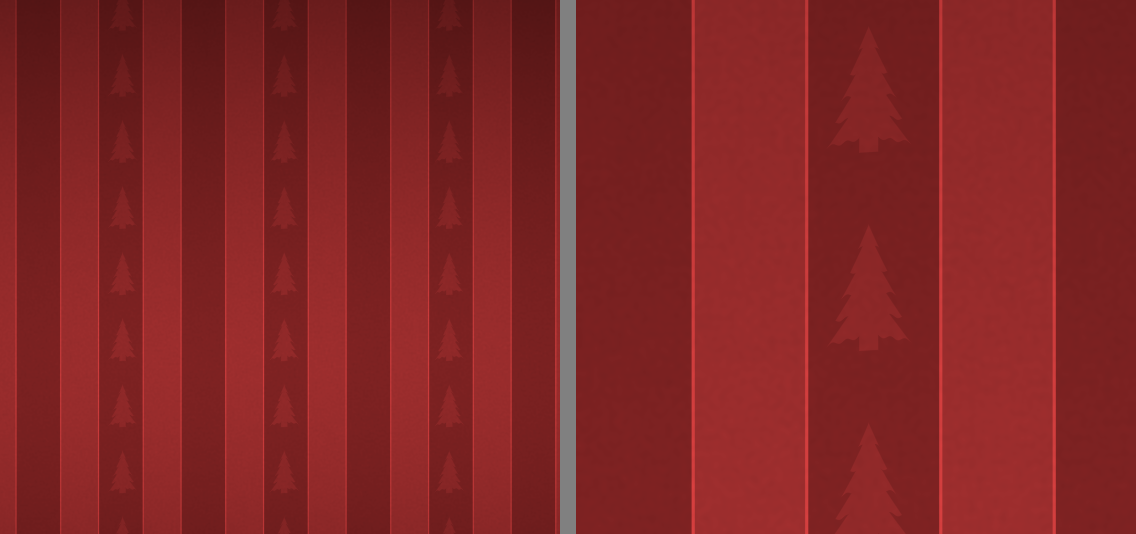
Left: the whole. Right: its middle third, enlarged.
Reproduce this pattern procedurally as a Shadertoy shader.

```glsl
#define PITCH 0.14735        // stripe spacing, in canvas widths
#define FIRST_STRIPE 0.0685  // centre of the first dark stripe
#define STRIPE_WIDTH 0.0798
#define LINE_WIDTH 0.0019
#define TREE_PITCH 0.118
#define TREE_TOP 0.0977      // first full tree tip, below the top edge
#define TREE_HEIGHT 0.0755
#define TIERS 5
#define LIGHT_RED vec3(0.615, 0.178, 0.178)
#define DARK_RED vec3(0.495, 0.134, 0.134)
#define LINE_RED vec3(0.83, 0.245, 0.245)
#define GRAIN 0.045

vec2 hashGradient(vec2 cell) {
    vec2 h = vec2(dot(cell, vec2(127.1, 311.7)), dot(cell, vec2(269.5, 183.3)));
    return 2.0 * fract(sin(h) * 43758.5) - 1.0;
}

float gradientNoise(vec2 p) {
    vec2 i = floor(p), f = fract(p);
    vec2 u = f * f * (3.0 - 2.0 * f);
    vec2 e = vec2(1.0, 0.0);
    float low = mix(dot(hashGradient(i), f),
                    dot(hashGradient(i + e.xy), f - e.xy), u.x);
    float high = mix(dot(hashGradient(i + e.yx), f - e.yx),
                     dot(hashGradient(i + e.xx), f - e.xx), u.x);
    return mix(low, high, u.y);
}

// Fir tree of height 1: tip at the origin, y pointing down
float treeDistance(vec2 p) {
    p.y += 0.06 * p.x;  // uneven branches
    float x = abs(p.x);
    float d = max(x - 0.075, abs(p.y - 0.9) - 0.09);  // trunk
    float lastWidth = 0.0;
    float tierHeight = 0.93 / float(TIERS);
    for (int i = 1; i <= TIERS; i++) {
        float base = tierHeight * float(i);
        float width = 0.32 * pow(float(i) / float(TIERS), 0.85);
        float slope = (width - 0.7 * lastWidth) / tierHeight;
        float side = (x - width + (base - p.y) * slope) / sqrt(1.0 + slope * slope);
        float under = p.y - base - 0.2 * (x - width) - 0.012 * cos(p.x * 55.0);
        d = min(d, max(side, under));
        lastWidth = width;
    }
    return d;
}

float coverage(float d, float pixel) {
    return smoothstep(0.75 * pixel, -0.75 * pixel, d);
}

void mainImage(out vec4 fragColor, in vec2 fragCoord) {
    float pixel = 1.0 / iResolution.x;
    vec2 uv = fragCoord / iResolution.xy;
    vec2 p = vec2(fragCoord.x, iResolution.y - fragCoord.y) * pixel;

    // Stripes
    float stripe = floor((p.x - FIRST_STRIPE) / PITCH + 0.5);
    float x = p.x - FIRST_STRIPE - stripe * PITCH;
    float edge = abs(x) - 0.5 * STRIPE_WIDTH;
    vec3 color = mix(LIGHT_RED, DARK_RED, coverage(edge, pixel));

    // Trees on every other dark stripe, slightly off centre
    if (mod(stripe, 2.0) > 0.5) {
        float shift = stripe < 2.0 ? 0.003 : -0.003;
        float margin = 0.5 * (TREE_PITCH - TREE_HEIGHT);
        float y = mod(p.y - TREE_TOP + margin, TREE_PITCH) - margin;
        float tree = treeDistance(vec2(x - shift, y) / TREE_HEIGHT) * TREE_HEIGHT;
        color = mix(color, mix(DARK_RED, LIGHT_RED, 0.62), coverage(tree, pixel));
    }

    // Bright hairlines along the stripe edges
    color = mix(color, LINE_RED, coverage(abs(edge) - 0.5 * LINE_WIDTH, pixel));

    // Soft glow below the middle, fading towards the top
    float falloff = length(vec2(0.3 * (uv.x - 0.5), uv.y - 0.33)) / 0.67;
    float glow = 1.0 - 0.33 * pow(falloff, 1.5);
    color *= pow(vec3(glow), vec3(1.0, 1.2, 1.2));

    // Paper grain and faint mottling
    float grain = gradientNoise(p * 210.0) + 0.4 * gradientNoise(p * 45.0);
    color *= 1.0 + GRAIN * grain;

    fragColor = vec4(color, 1.0);
}
```
